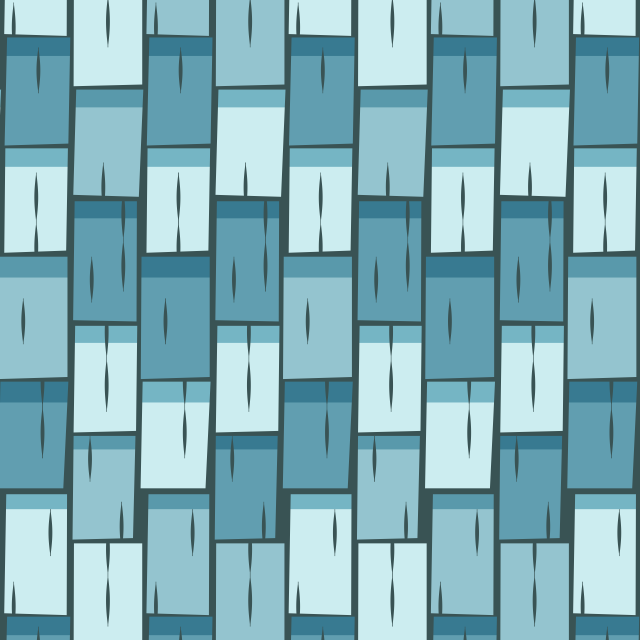
This pattern is drawn by a three.js fragment shader. Its source:

```glsl
// Staggered blue wooden shingles in nine columns, with shaded tops and tapered cracks.
varying vec2 vUv;

// Unit: one column width. y runs down from the top edge.
vec2 pos;
float blur;
vec3 color = vec3(0.225, 0.325, 0.33);

float inside(float dist) {
  return clamp(dist / blur + 0.5, 0.0, 1.0);
}

// crack: x, start, length. Long cracks pinch in the middle.
float crackMask(vec2 p, vec3 crack) {
  float along = p.y - crack.y;
  float segments = crack.z > 0.9 ? 2.0 : 1.0;
  float taper = abs(sin(3.14159 * segments * along / max(crack.z, 0.01)));
  float halfWidth = 0.027 * max(taper, 0.15);
  return inside(halfWidth - abs(p.x - crack.x)) * inside(min(along, crack.z - along));
}

// column: 0 even, 1 odd. sides: left top, left bottom, right top, right bottom.
// span: top, height, shaded band, bottom slope. tones: 0 light, 1 mid, 2 dark,
// alternating between neighbouring repeats of the column.
void shingle(float column, vec4 sides, vec4 span, vec2 tones, vec3 crackA, vec3 crackB) {
  float x = pos.x - column - 0.5;
  float repeat = floor(x / 2.0 + 0.5);
  vec2 p = vec2(x - 2.0 * repeat, mod(pos.y - span.x + 0.2, 8.145) - 0.2);

  // Slightly skewed outline
  float down = p.y / span.y;
  float left = mix(sides.x, sides.y, down);
  float right = mix(sides.z, sides.w, down);
  float bottom = span.y - span.w * p.x;
  float mask = inside(min(p.x - left, right - p.x)) * inside(min(p.y, bottom - p.y));

  // Face and shaded band
  float tone = mod(repeat, 2.0) < 0.5 ? tones.x : tones.y;
  vec3 face = tone < 0.5 ? vec3(0.80, 0.93, 0.94)
            : tone < 1.5 ? vec3(0.58, 0.77, 0.81) : vec3(0.38, 0.62, 0.69);
  vec3 shade = tone < 0.5 ? vec3(0.46, 0.71, 0.77)
             : tone < 1.5 ? vec3(0.35, 0.60, 0.67) : vec3(0.22, 0.48, 0.57);
  if (span.z > 0.0) face = mix(face, shade, inside(span.z - p.y));

  // Cracks leave the dark gap colour showing
  mask *= 1.0 - max(crackMask(p, crackA), crackMask(p, crackB));
  color = mix(color, face, mask);
}

void main() {
  pos = 9.0 * vec2(vUv.x, 1.0 - vUv.y);
  blur = 9.0 * fwidth(vUv.x);
  vec3 none = vec3(9.0, 9.0, 0.0);

  // Even columns
  shingle(0.0, vec4(-0.40, -0.435, 0.488, 0.461), vec4(0.527, 1.506, 0.26, 0.03),
          vec2(2, 2), vec3(0.04, 0.14, 0.645), none);
  shingle(0.0, vec4(-0.425, -0.44, 0.455, 0.43), vec4(2.086, 1.453, 0.26, 0.035),
          vec2(0, 0), vec3(0.01, 0.34, 1.4), none);
  shingle(0.0, vec4(-0.51, -0.52, 0.449, 0.449), vec4(3.61, 1.705, 0.293, 0.03),
          vec2(1, 2), vec3(-0.173, 0.586, 0.645), none);
  shingle(0.0, vec4(-0.494, -0.523, 0.461, 0.39), vec4(5.367, 1.5, 0.293, 0.0),
          vec2(2, 0), vec3(0.098, -0.372, 1.45), none);
  shingle(0.0, vec4(-0.412, -0.441, 0.443, 0.438), vec4(6.95, 1.687, 0.21, -0.03),
          vec2(0, 1), vec3(0.209, 0.21, 0.66), vec3(-0.307, 1.23, 0.7));

  // Odd columns
  shingle(1.0, vec4(-0.46, -0.465, 0.50, 0.50), vec4(7.641, 1.705, 0.0, 0.025),
          vec2(0, 1), vec3(0.018, -0.28, 1.45), none);
  shingle(1.0, vec4(-0.428, -0.47, 0.515, 0.453), vec4(1.26, 1.494, 0.25, -0.03),
          vec2(1, 0), vec3(-0.047, 1.025, 0.7), none);
  shingle(1.0, vec4(-0.45, -0.472, 0.425, 0.42), vec4(2.83, 1.682, 0.24, -0.02),
          vec2(2, 2), vec3(0.234, -0.18, 1.45), vec3(-0.21, 0.78, 0.645));
  shingle(1.0, vec4(-0.443, -0.465, 0.43, 0.413), vec4(4.582, 1.488, 0.24, 0.025),
          vec2(0, 0), vec3(0.0, -0.29, 1.5), none);
  shingle(1.0, vec4(-0.465, -0.48, 0.405, 0.37), vec4(6.13, 1.446, 0.19, 0.025),
          vec2(1, 2), vec3(-0.234, 0.0, 0.645), vec3(0.21, 0.926, 0.7));

  gl_FragColor = vec4(color, 1.0);
}
```
